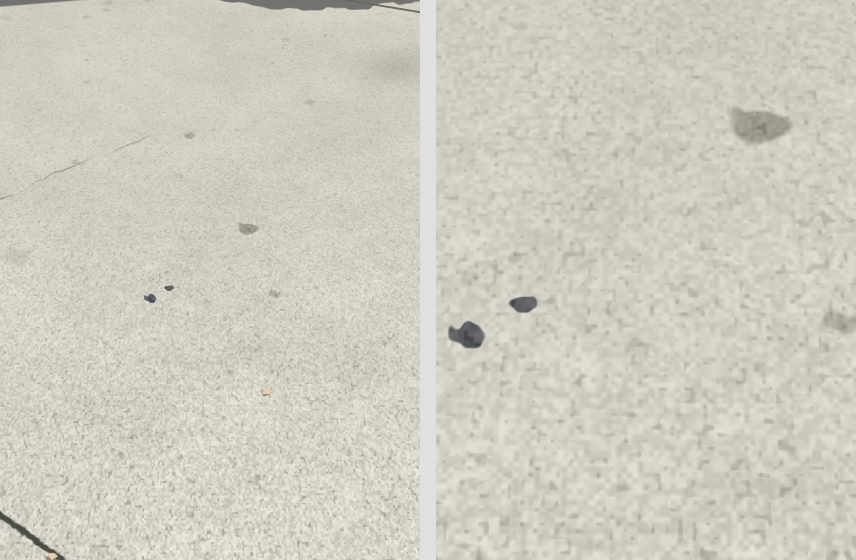
Left: the whole. Right: its middle third, enlarged.
This texture is drawn by a Shadertoy shader. Its source:

```glsl
const vec3 CONCRETE = vec3(0.825, 0.815, 0.773);
const vec3 SHADE = vec3(0.40, 0.40, 0.39);
const vec3 OIL = vec3(0.57, 0.56, 0.51);
const vec3 TAR = vec3(0.30, 0.31, 0.33);
const vec3 GROOVE = vec3(0.24, 0.24, 0.22);
const vec3 CHIP = vec3(0.90, 0.81, 0.69);
const float HORIZON = 2.0;

float hash(vec2 p) {
    vec3 q = fract(vec3(p.xyx) * 0.1031);
    q += dot(q, q.yzx + 33.33);
    return fract((q.x + q.y) * q.z);
}

float noise(vec2 p) {
    vec2 i = floor(p), f = fract(p);
    f = f * f * (3.0 - 2.0 * f);
    return mix(mix(hash(i), hash(i + vec2(1, 0)), f.x),
               mix(hash(i + vec2(0, 1)), hash(i + vec2(1, 1)), f.x), f.y);
}

float fbm(vec2 p) {
    float sum = 0.0, amp = 0.5;
    for (int i = 0; i < 4; i++) {
        sum += amp * noise(p);
        p = p * 2.03 + 17.1;
        amp *= 0.5;
    }
    return sum;
}

float segmentDist(vec2 p, vec2 a, vec2 b) {
    vec2 d = b - a;
    return length(p - a - d * clamp(dot(p - a, d) / dot(d, d), 0.0, 1.0));
}

// Ragged ellipse mask; soft is the edge width relative to the radius
float blot(vec2 p, vec2 centre, vec2 radius, float soft) {
    float d = length((p - centre) / radius);
    d += 0.7 * (noise(p / radius.x * 1.6 + centre * 90.0) - 0.5);
    return 1.0 - smoothstep(1.0 - soft, 1.0 + soft, d);
}

// Grains seen in perspective: larger and rougher close to the viewer
float grain(vec2 p) {
    float depth = HORIZON - p.y;
    vec2 ground = 500.0 * vec2((p.x - 0.375) / depth, 1.6 / depth) + 900.0;
    float rough = mix(1.0, 0.32, smoothstep(0.0, 0.95, p.y));
    float fine = noise(ground) - 0.5;
    float coarse = noise(ground * 0.47 + 31.0) - 0.5;
    float pits = smoothstep(0.70, 0.95, noise(ground * 0.8 + 77.0));
    return rough * (0.15 * fine + 0.05 * coarse - 0.13 * pits + 0.014);
}

// Faint drips, flattened and more frequent far away
float scatteredStains(vec2 p) {
    float mask = 0.0;
    for (int i = 0; i < 44; i++) {
        float k = float(i);
        vec2 rnd = vec2(hash(vec2(k, 3.0)), hash(vec2(k, 11.0)));
        vec2 centre = vec2(0.75 * rnd.x, 1.0 - 0.60 * rnd.y * rnd.y);
        float size = mix(0.002, 0.011, pow(hash(vec2(k, 23.0)), 2.0));
        vec2 radius = size * vec2(1.0, mix(0.75, 0.45, centre.y));
        float strength = mix(0.15, 0.6, hash(vec2(k, 37.0)));
        mask = max(mask, strength * blot(p, centre, radius, 0.35));
    }
    return mask;
}

float crack(vec2 p, float pixel) {
    float path = 0.642 + 0.5 * p.x - 0.3 * p.x * p.x;
    path += 0.014 * (fbm(vec2(p.x * 30.0, 4.0)) - 0.47);
    float line = 1.0 - smoothstep(0.0, 0.001 + pixel, abs(p.y - path));
    float gaps = smoothstep(0.25, 0.7, noise(vec2(p.x * 28.0, 9.0)));
    return line * gaps * (1.0 - smoothstep(0.25, 0.38, p.x));
}

float topShadow(vec2 p) {
    float left = 0.014 * (1.0 - p.x / 0.17);
    float right = 0.018 * smoothstep(0.38, 0.5, p.x) * (1.0 - 0.6 * smoothstep(0.6, 0.75, p.x));
    float leaves = 0.010 * (noise(p * vec2(70.0, 130.0)) - 0.5) * smoothstep(0.36, 0.42, p.x);
    return smoothstep(0.0, 0.004, p.y - 1.0 + max(left, right + leaves));
}

void mainImage(out vec4 fragColor, in vec2 fragCoord) {
    vec2 p = fragCoord / iResolution.y;
    float pixel = 1.0 / iResolution.y;

    // Weathered slab
    float cloud = fbm(p * vec2(5.0, 8.0) + 6.0) - 0.47;
    float mottling = fbm(p * vec2(26.0, 38.0)) - 0.47;
    vec3 color = CONCRETE + 0.075 * cloud + 0.045 * mottling;
    color -= 0.012 * p.y * vec3(0.6, 0.9, 1.3);
    color -= 0.09 * exp(-dot((p - vec2(0.71, 0.88)) * vec2(14.0, 32.0), (p - vec2(0.71, 0.88)) * vec2(14.0, 32.0)));

    // Oil stains, tar spots and crack
    color = mix(color, OIL, 0.65 * scatteredStains(p));
    color = mix(color, OIL, 0.85 * blot(p, vec2(0.443, 0.592), vec2(0.017, 0.011), 0.2));
    color = mix(color, OIL, 0.55 * blot(p, vec2(0.338, 0.758), vec2(0.011, 0.005), 0.3));
    color = mix(color, OIL, 0.65 * blot(p, vec2(0.490, 0.475), vec2(0.009, 0.006), 0.3));
    color = mix(color, OIL, 0.25 * blot(p, vec2(0.030, 0.540), vec2(0.026, 0.015), 0.5));
    color = mix(color, TAR, 0.9 * blot(p, vec2(0.268, 0.467), vec2(0.009, 0.0075), 0.15));
    color = mix(color, TAR, 0.85 * blot(p, vec2(0.303, 0.486), vec2(0.008, 0.005), 0.15));
    color = mix(color, OIL, 0.7 * crack(p, pixel));
    color += grain(p);

    // Slab joints
    float nearJoint = segmentDist(p, vec2(-0.02, 0.096), vec2(0.14, -0.021));
    nearJoint += 0.004 * (noise(p * 180.0) - 0.5);
    color = mix(color, GROOVE, 0.9 * (1.0 - smoothstep(0.003, 0.006 + pixel, nearJoint)));
    float farJoint = segmentDist(p, vec2(0.60, 1.003), vec2(0.77, 0.975));
    color = mix(color, GROOVE, 0.7 * (1.0 - smoothstep(0.0005, 0.001 + pixel, farJoint)));

    // Cast shadow and pale chips
    color = mix(color, SHADE, 0.88 * topShadow(p));
    for (int i = 0; i < 2; i++) {
        vec2 centre = mix(vec2(0.477, 0.302), vec2(0.094, 0.007), float(i));
        color = mix(color, OIL * 0.8, 0.8 * blot(p, centre - vec2(0.002, 0.003), vec2(0.008, 0.006), 0.2));
        color = mix(color, CHIP, blot(p, centre, vec2(0.008, 0.006), 0.2));
    }
    fragColor = vec4(clamp(color, 0.0, 1.0), 1.0);
}
```
